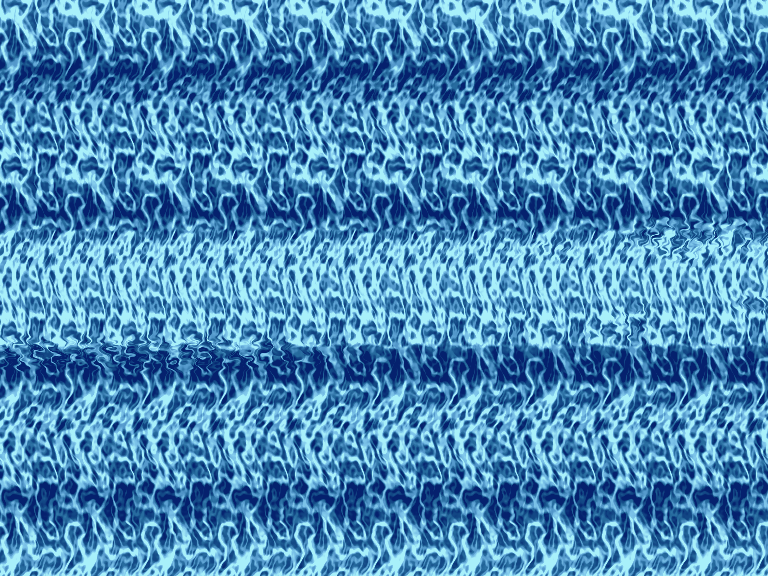
A WebGL 1 fragment shader for this pattern:

```glsl
precision highp float;
// Rippling blue water texture in 10 columns of leaning tiles, with one belt of narrower repeats.
uniform vec2 u_resolution;

const float TAU = 6.2831853;
const vec2 TILES = vec2(10.0, 3.5);
const float BELT_COLUMNS = 12.8;
const vec2 NO_WRAP = vec2(1024.0);

vec2 gradient(vec2 cell, vec2 period, float seed) {
  vec2 c = mod(cell, period);
  float angle = TAU * fract(sin(dot(c, vec2(127.1, 311.7)) + seed * 17.3) * 4375.85);
  return vec2(cos(angle), sin(angle));
}

// Gradient noise that wraps after a whole number of cells.
float noise(vec2 p, vec2 period, float seed) {
  vec2 i = floor(p);
  vec2 f = p - i;
  vec2 w = f * f * f * (f * (f * 6.0 - 15.0) + 10.0);
  vec2 e = vec2(1.0, 0.0);
  float a = dot(gradient(i, period, seed), f);
  float b = dot(gradient(i + e.xy, period, seed), f - e.xy);
  float c = dot(gradient(i + e.yx, period, seed), f - e.yx);
  float d = dot(gradient(i + e.xx, period, seed), f - e.xx);
  return mix(mix(a, b, w.x), mix(c, d, w.x), w.y);
}

// Noise over one unit tile, split into the given cells.
float tileNoise(vec2 p, vec2 cells, float seed) {
  return noise(p * cells, cells, seed);
}

// Bright rim along the zero contour of a field.
float rim(float field, float inner, float outer) {
  return 1.0 - smoothstep(inner, outer, abs(field));
}

// Bell curve around a centre height.
float bell(float y, float centre, float width) {
  float d = (y - centre) / width;
  return exp(-d * d);
}

// Four dark strata across the canvas.
float strata(float y) {
  return bell(y, 0.870, 0.042) + 0.85 * bell(y, 0.627, 0.028)
       + 0.90 * bell(y, 0.365, 0.034) + bell(y, 0.130, 0.034);
}

// Brightness of the tile: looping rims and finer rims, dimmed by the strata.
float waterTile(vec2 p, float height) {
  vec2 q = p;
  q.x -= 0.08 * (sin(TAU * p.y) + 0.5 * sin(2.0 * TAU * p.y));
  q.x += 0.06 * tileNoise(p, vec2(4.0, 7.0), 1.0);
  q.y += 0.05 * tileNoise(p, vec2(6.0, 4.0), 2.0);
  float broad = tileNoise(q, vec2(6.0, 7.0), 3.0)
              + 0.30 * tileNoise(q, vec2(12.0, 14.0), 4.0);
  float fine = tileNoise(q, vec2(11.0, 12.0), 5.0);
  float body = tileNoise(q, vec2(5.0, 6.0), 6.0);

  float dark = strata(height + 0.035 * tileNoise(p, vec2(6.0, 5.0), 7.0));
  float lines = 0.62 * rim(broad, 0.03, 0.23) + 0.31 * rim(fine, 0.02, 0.24);
  return 0.18 + lines * (1.0 - 0.25 * dark) + 0.28 * body - 0.26 * dark;
}

// Soft horizontal belt between two heights.
float belt(float y, float low, float high, float soft) {
  return smoothstep(low - soft, low + soft, y)
       * (1.0 - smoothstep(high - soft, high + soft, y));
}

// Navy to pale cyan.
vec3 waterColor(float v) {
  vec3 c = vec3(0.02, 0.13, 0.43);
  c = mix(c, vec3(0.07, 0.28, 0.52), smoothstep(0.02, 0.19, v));
  c = mix(c, vec3(0.15, 0.42, 0.62), smoothstep(0.19, 0.35, v));
  c = mix(c, vec3(0.33, 0.60, 0.80), smoothstep(0.35, 0.54, v));
  c = mix(c, vec3(0.48, 0.76, 0.91), smoothstep(0.54, 0.73, v));
  return mix(c, vec3(0.66, 0.94, 0.98), smoothstep(0.73, 0.92, v));
}

// Where fine ripples disturb the tiles: lower left and upper right of the belt.
float wearAmount(vec2 uv) {
  float patches = smoothstep(-0.1, 0.3, noise(uv * vec2(7.0, 11.0), NO_WRAP, 11.0));
  float left = belt(uv.y, 0.36, 0.41, 0.015) * (1.0 - smoothstep(0.25, 0.55, uv.x));
  float right = belt(uv.y, 0.42, 0.64, 0.030) * smoothstep(0.62, 0.80, uv.x);
  return left + patches * (0.10 + 0.45 * right);
}

void main() {
  vec2 uv = gl_FragCoord.xy / u_resolution;
  vec2 ripple = vec2(noise(uv * vec2(75.0, 90.0), NO_WRAP, 12.0),
                     noise(uv * vec2(65.0, 90.0), NO_WRAP, 13.0));
  vec2 p = uv + ripple * wearAmount(uv) * vec2(0.020, 0.018);

  // The belt has ragged borders and a shorter column spacing.
  float ragged = uv.y + 0.012 * noise(uv * vec2(30.0, 20.0), NO_WRAP, 14.0);
  float inBelt = belt(ragged, 0.40, 0.60, 0.004);
  float row = p.y * TILES.y;
  float v = mix(waterTile(vec2(p.x * TILES.x, row), p.y),
                waterTile(vec2(p.x * BELT_COLUMNS, row), p.y), inBelt);

  // Lighter top, centre and foot, plus slight grain between repeats.
  v += 0.07 * cos(2.0 * TAU * uv.y);
  v += 0.16 * noise(uv * vec2(170.0, 128.0), NO_WRAP, 15.0);
  gl_FragColor = vec4(waterColor(v), 1.0);
}
```
